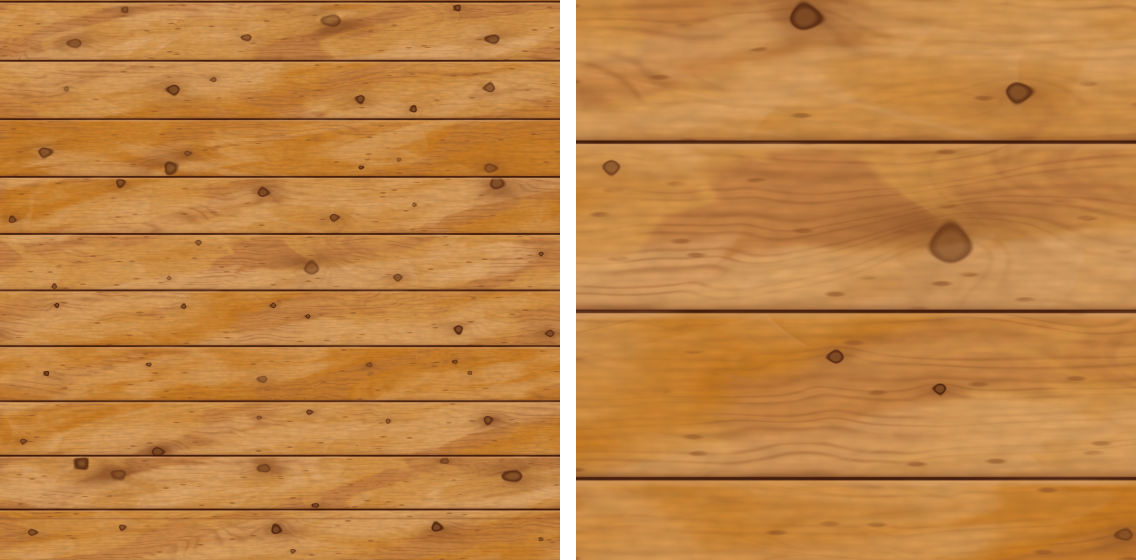
Left, the full canvas; right, a detail of the centre.
Give the GLSL for this texture, as a WebGL 2 fragment shader.

```glsl
#version 300 es
precision highp float;
uniform vec2 u_resolution;
out vec4 fragColor;

const float TAU = 6.2831853;
const vec3 HONEY = vec3(0.79, 0.55, 0.27);
const vec3 AMBER = vec3(0.75, 0.46, 0.13);
const vec3 ROSE  = vec3(0.72, 0.46, 0.25);
const vec3 PALE  = vec3(0.84, 0.63, 0.41);
const vec3 BROWN = vec3(0.55, 0.32, 0.15);
const vec3 DARK  = vec3(0.35, 0.15, 0.05);

float hash(vec2 p) {
  vec3 q = fract(p.xyx * 0.1031 + 0.37);
  q += dot(q, q.yzx + 33.33);
  return fract((q.x + q.y) * q.z);
}

// Distance to the nearest scattered point, wrapping in x
float cellular(vec2 p, float period) {
  vec2 cell = floor(p);
  float nearest = 2.0;
  for (int j = -1; j <= 1; j++)
    for (int i = -1; i <= 1; i++) {
      vec2 corner = cell + vec2(i, j);
      vec2 id = vec2(mod(corner.x, period), corner.y);
      vec2 point = corner + vec2(hash(id), hash(id + 57.0));
      nearest = min(nearest, distance(p, point));
    }
  return nearest;
}

// Warped layers of sines, roughly -1 to 1, repeating every TAU in x
float waves(vec2 p, float seed) {
  float sum = 0.0;
  for (int i = 1; i <= 6; i++) {
    float n = float(i);
    p.x += 0.35 * sin(p.y * 1.3 + seed * n);
    p.y += 0.6 * sin(p.x * n + seed * 2.3 + n * n);
    sum += sin(p.x * n + p.y * 1.1 + seed * n) / n;
  }
  return sum * 0.6;
}

void main() {
  vec2 uv = gl_FragCoord.xy / u_resolution;
  float pixel = 1.0 / u_resolution.y;

  // Planks grow slightly narrower towards the bottom
  float down = 1.0 - uv.y;
  float row = (0.10606 - sqrt(0.01125 - 0.00236 * (down - 0.0026))) / 0.00118;
  float plank = floor(row);
  float pitch = 0.1055 - 0.00118 * plank;
  vec2 local = vec2(uv.x, fract(row) * pitch);
  float seed = 40.0 * hash(vec2(plank, 7.0));
  float along = uv.x * TAU;

  // Knots: six cells along each plank, most of them small and faint
  float core = 0.0, rim = 0.0, halo = 0.0, bulge = 0.0;
  for (int i = 0; i < 6; i++) {
    vec2 id = vec2(float(i) + 11.0, plank + 3.0);
    vec2 d = local - vec2((float(i) + hash(id)) / 6.0, pitch * mix(0.08, 0.94, hash(id + 31.0)));
    d.x -= round(d.x);
    float chance = hash(id + 73.0);
    float size = mix(0.003, 0.013, chance * chance);
    float r = length(d * vec2(0.82, 1.0)) / size;
    r += 0.12 * sin(d.x * 2.6 / size + seed) + 0.12 * sin(d.y * 3.1 / size + chance * 30.0);
    float inside = 1.0 - smoothstep(0.8, 1.05 + pixel / size, r);
    core = max(core, inside * mix(0.45, 0.95, hash(id + 19.0)));
    rim = max(rim, inside * smoothstep(0.35, 0.85, r));
    halo += exp(-0.7 * length(d * vec2(0.5, 1.0)) / size) * (0.3 + chance);
    bulge += 1.7 * size * exp(-dot(d, d * vec2(0.3, 1.0)) / (size * size * 6.0));
  }

  // Broad tones, with amber strongest on every fourth plank
  float patchTone = waves(vec2(along, local.y * 26.0), seed);
  float stain = waves(vec2(along * 2.0, local.y * 45.0 + 4.0), seed + 9.0);
  float streak = waves(vec2(along * 3.0, local.y * 130.0), seed + 5.0);
  float amber = 0.5 + 0.5 * cos(TAU * 0.25 * (plank - 2.0));
  vec3 wood = mix(HONEY, AMBER, smoothstep(0.25, 0.85, amber * 0.7 + patchTone * 0.35 + streak * 0.15));
  wood = mix(wood, ROSE, 0.7 * smoothstep(0.1, 0.6, stain + 0.2 * streak) * (1.0 - 0.5 * amber));

  // Pale figure with one crisp edge on each flame
  float saw = fract(uv.x * 5.0 + 0.8 * waves(vec2(along, local.y * 22.0), seed + 3.0));
  float flame = saw * saw * (1.0 - smoothstep(0.94, 1.0, saw)) * smoothstep(-0.1, 0.5, -stain);
  float light = 0.8 * smoothstep(0.1, 0.6, -patchTone - 0.2 * streak) + 0.65 * flame;
  wood = mix(wood, PALE, min(light, 1.0) * (0.85 - 0.5 * amber));

  // Growth lines bend around the knots; fine fibres run along the plank
  float height = local.y + bulge + 0.014 * waves(vec2(along, local.y * 30.0), seed + 17.0);
  float phase = height * 720.0;
  float line = pow(0.5 + 0.5 * sin(phase + 1.5 * sin(phase * 0.37)), 3.0);
  line *= 1.0 - smoothstep(1.4, 3.2, fwidth(phase));
  wood = mix(wood, BROWN, line * (0.1 + 0.2 * smoothstep(-0.2, 0.7, stain + 0.4 * streak)));
  float fibre = cellular(vec2(uv.x * 26.0, uv.y * 240.0), 26.0);
  float mottle = cellular(vec2(uv.x * 80.0, uv.y * 130.0), 80.0);
  wood *= 1.0 + 0.08 * (0.47 - fibre) + 0.06 * (0.47 - mottle);

  // Sparse dark flecks
  float fleck = cellular(vec2(uv.x * 16.0, uv.y * 60.0), 16.0);
  wood = mix(wood, BROWN, 0.6 * (1.0 - smoothstep(0.04, 0.13, fleck)) * smoothstep(-0.1, 0.5, streak));

  // Uneven stain around each knot, then its heart and darker rim
  wood = mix(wood, BROWN, clamp(halo * (0.75 + 0.5 * stain + 0.4 * streak), 0.0, 0.8));
  wood = mix(wood, mix(BROWN * 0.85, DARK * 0.85, rim), core);

  // Faint joint near the bottom edge
  float joint = abs(down - 0.926);
  wood = mix(wood, BROWN, 0.4 * (1.0 - smoothstep(0.0004, 0.001 + pixel, joint)));

  // Rounded plank edges: lit on top, shaded below, with a thin uneven groove
  float below = pitch - local.y;
  float wear = 0.5 + 0.5 * waves(vec2(along * 3.0, 2.0), floor(row + 0.5));
  wood = mix(wood, PALE, mix(0.3, 0.75, wear) * (1.0 - smoothstep(0.002, 0.006, local.y)));
  wood = mix(wood, DARK, 0.6 * exp(-below / 0.0028));
  float groove = 1.0 - smoothstep(0.0004, 0.001 + pixel, min(local.y, below));
  wood = mix(wood, vec3(0.23, 0.08, 0.03), groove * mix(0.95, 0.75, wear));

  fragColor = vec4(wood, 1.0);
}
```
